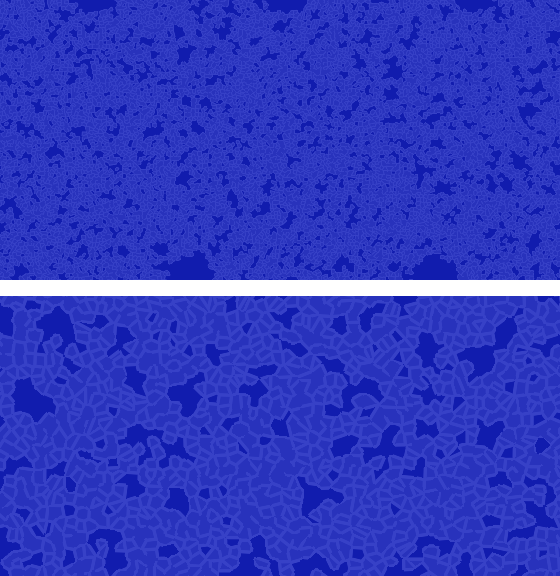
Top: the whole. Bottom: its middle third, enlarged.
Give the GLSL for this texture, as a WebGL 1 fragment shader.

```glsl
precision highp float;
// Blue crackle: a dense maze of fine pale threads broken by ragged dark pools.
// Threads are borders of small Voronoi cells; whole cells turn dark wherever
// their site falls in a pool, so every pool gets a crumbly outline.

uniform vec2 u_resolution;

#define CELLS 82.0             // fine cells per canvas height
#define THREAD 0.165           // half width of a thread, in cells
#define GAPS 0.22              // share of threads left out
#define SPECKS 0.06            // share of lone dark cells
#define POOL_GRID vec2(0.16, 0.087)
#define POOL_SHARE 0.52
#define POOL_SLANT 0.3
#define PATCH_GRID 0.04
#define DARK vec3(0.068, 0.108, 0.682)
#define MID vec3(0.155, 0.195, 0.737)
#define PALE vec3(0.215, 0.255, 0.782)

float hash(vec2 p) {
  return fract(sin(dot(p, vec2(127.1, 311.7))) * 43758.5);
}

vec2 hash2(vec2 p) {
  return vec2(hash(p), hash(p + 57.3));
}

// Pools strung along slanted columns, some places left empty
float pools(vec2 p) {
  vec2 q = vec2(p.x - POOL_SLANT * p.y, p.y) / POOL_GRID;
  q.y += hash(vec2(floor(q.x), 7.0));
  vec2 id = floor(q);
  vec2 center = 0.5 + vec2(0.4 * (hash(vec2(id.x, 3.0)) - 0.5), 0.0);
  center += 0.16 * (hash2(id + 11.0) - 0.5);
  float radius = mix(0.014, 0.029, hash(id + 23.0));
  float there = step(hash(id + 31.0), POOL_SHARE);
  return there * step(length((q - id - center) * POOL_GRID), radius);
}

// Small patches, most of them tiny
float patches(vec2 p) {
  vec2 q = p / PATCH_GRID, base = floor(q);
  float inside = 0.0;
  for (int j = -1; j <= 1; j++) {
    for (int i = -1; i <= 1; i++) {
      vec2 id = base + vec2(float(i), float(j));
      float h = hash(id + 71.0);
      float radius = 0.003 + 0.014 * h * h;
      vec2 d = (q - id - hash2(id + 43.0)) * PATCH_GRID;
      inside = max(inside, step(length(d), radius));
    }
  }
  return inside;
}

// Wide pools cut off by the top and bottom edges
float edgePools(vec2 p) {
  float top = step(0.5, p.y);
  float period = mix(0.87, 0.68, top);
  float x = (fract((p.x - mix(0.245, 0.0, top)) / period) - 0.5) * period;
  float y = mix(p.y, 1.0 - p.y, top);
  vec2 size = mix(vec2(0.088, 0.085), vec2(0.075, 0.045), top);
  return step(length(vec2(x, y) / size), 1.0);
}

// 1 when the cell with this id and site is dark
float darkCell(vec2 id, vec2 site) {
  vec2 p = site / CELLS;
  vec2 warped = p + 0.006 * sin(p.yx * vec2(171.0, 143.0))
                  + 0.004 * sin(p.yx * vec2(331.0, 367.0) + p * 90.0);
  float dark = max(pools(warped), max(patches(warped), edgePools(warped)));
  return max(dark, step(hash(id + 91.0), SPECKS));
}

void main() {
  vec2 q = gl_FragCoord.xy / u_resolution.y * CELLS;
  vec2 base = floor(q);

  // Nearest two sites
  vec2 idA = base, idB = base, siteA = q, siteB = q;
  float dA = 100.0, dB = 100.0;
  for (int j = -2; j <= 2; j++) {
    for (int i = -2; i <= 2; i++) {
      vec2 id = base + vec2(float(i), float(j));
      vec2 site = id + hash2(id);
      vec2 r = site - q;
      float d = dot(r, r);
      if (d < dA) {
        dB = dA; idB = idA; siteB = siteA;
        dA = d; idA = id; siteA = site;
      } else if (d < dB) {
        dB = d; idB = id; siteB = site;
      }
    }
  }

  // Thread along the border, hidden inside pools and at random gaps
  float border = (dB - dA) / (2.0 * max(length(siteB - siteA), 0.001));
  float soft = 0.5 * CELLS / u_resolution.y;
  float thread = 1.0 - smoothstep(THREAD - soft, THREAD + soft, border);
  float darkA = darkCell(idA, siteA);
  float darkB = darkCell(idB, siteB);
  float kept = step(GAPS, hash(idA + idB + 0.5));
  float shown = max(abs(darkA - darkB), kept * (1.0 - darkA));

  vec3 color = mix(mix(MID, DARK, darkA), PALE, thread * shown);
  gl_FragColor = vec4(color, 1.0);
}
```
